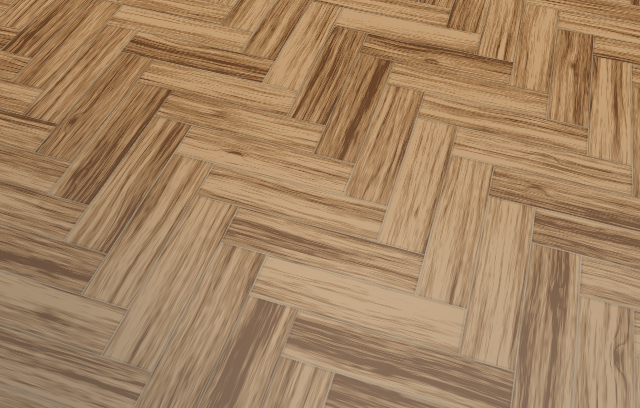
Write a WebGL 1 fragment shader that draws this texture.

```glsl
precision highp float;
uniform vec2 u_resolution;

const float PLANK_LENGTH = 4.0; // in plank widths
const float JOINT_HALF_WIDTH = 0.012;
const vec3 DARK_WOOD = vec3(0.40, 0.25, 0.14);
const vec3 MID_WOOD = vec3(0.63, 0.46, 0.29);
const vec3 LIGHT_WOOD = vec3(0.77, 0.62, 0.45);
const vec3 JOINT_COLOR = vec3(0.76, 0.69, 0.58);
const vec3 SHEEN_COLOR = vec3(0.67, 0.65, 0.62);

float hash(vec2 p) {
  vec3 q = fract(vec3(p.xyx) * 0.1031);
  q += dot(q, q.yzx + 33.33);
  return fract((q.x + q.y) * q.z);
}

float noise(vec2 p) {
  vec2 i = floor(p);
  vec2 f = fract(p);
  f = f * f * (3.0 - 2.0 * f);
  return mix(mix(hash(i), hash(i + vec2(1.0, 0.0)), f.x),
             mix(hash(i + vec2(0.0, 1.0)), hash(i + vec2(1.0, 1.0)), f.x), f.y);
}

// Inverse perspective: screen (0..1, y down) to floor, in plank widths
vec2 screenToFloor(vec2 s) {
  vec2 uAxis = vec2(0.0568, 0.01908) + 0.01215 * s;
  vec2 vAxis = vec2(-0.0401, 0.05367) + 0.041 * s;
  vec2 offset = s - vec2(0.3008, 0.3061);
  float det = uAxis.x * vAxis.y - vAxis.x * uAxis.y;
  return vec2(offset.x * vAxis.y - vAxis.x * offset.y,
              uAxis.x * offset.y - offset.x * uAxis.y) / det;
}

// Herringbone: xy = position along and across, z = plank seed, w = 1 if upright
vec4 herringbone(vec2 p) {
  float period = 2.0 * PLANK_LENGTH;
  vec2 cell = floor(p);
  float along = mod(p.x - cell.y, period);
  if (along < PLANK_LENGTH) {
    float seed = hash(vec2(floor(p.x - along + 0.5), cell.y) + 71.0);
    return vec4(along, p.y - cell.y, seed, 0.0);
  }
  along = mod(p.y - cell.x + period - 1.0, period);
  float seed = hash(vec2(cell.x, floor(p.y - along + 0.5)) + 217.0);
  return vec4(along, p.x - cell.x, seed, 1.0);
}

// Wood tone around 0, negative is dark
float woodGrain(vec2 local, float seed, float footprint) {
  vec2 p = local + vec2(seed * 173.0, seed * 311.0);
  float across = p.y + 0.09 * (noise(p * vec2(0.7, 1.6)) - 0.5);

  // Occasional small knot that bends the growth rings
  vec2 knotPos = vec2(0.6 + 2.8 * fract(seed * 17.3), 0.25 + 0.5 * fract(seed * 41.7));
  vec2 d = (local - knotPos) * vec2(3.0, 6.0);
  float knot = step(0.72, fract(seed * 91.1)) * exp(-dot(d, d));

  // Long straight streaks from wide to hair-thin
  float broad = noise(vec2(p.x * 0.12, across * 3.0));
  float streak = noise(vec2(p.x * 0.25, across * 9.0 + knot));
  float fine = noise(vec2(p.x * 0.7, across * 21.0 + knot));
  float hair = noise(vec2(p.x * 1.6, across * 38.0));
  float pores = noise(vec2(p.x * 6.0, across * 60.0));
  float detail = 1.0 - smoothstep(0.03, 0.12, footprint);

  // Thin dark cathedral veins on part of the planks
  float phase = across * 6.0 + 2.4 * noise(vec2(p.x * 0.4, p.y * 1.6)) + 1.6 * knot;
  float ring = smoothstep(0.6, 0.9, fract(phase)) * (1.0 - smoothstep(0.9, 1.0, fract(phase)));
  float veins = ring * smoothstep(0.4, 0.8, noise(p * vec2(0.4, 2.3) + 9.0));

  float tone = 0.62 * (broad - 0.5) + 0.50 * (streak - 0.5) + 0.46 * (fine - 0.5);
  tone += 0.36 * (hair - 0.5) + 0.34 * detail * (pores - 0.5);
  tone += 0.34 * (fract(seed * 57.9) - 0.5);
  return tone - 0.28 * veins - 0.45 * pow(knot, 3.0);
}

vec3 woodColor(float tone) {
  vec3 lower = mix(DARK_WOOD, MID_WOOD, smoothstep(-0.05, 0.52, tone));
  return mix(lower, LIGHT_WOOD, smoothstep(0.4, 0.98, tone));
}

float nearLine(float dist, float halfWidth, float blur) {
  return 1.0 - smoothstep(halfWidth - blur, halfWidth + blur, dist);
}

void main() {
  vec2 pixel = 1.0 / u_resolution;
  vec2 screen = gl_FragCoord.xy * pixel;
  screen.y = 1.0 - screen.y;
  vec2 floorPos = screenToFloor(screen);
  vec2 footprint = abs(screenToFloor(screen + vec2(pixel.x, 0.0)) - floorPos)
                 + abs(screenToFloor(screen + vec2(0.0, pixel.y)) - floorPos);
  float sheen = smoothstep(0.1, 1.0, screen.y + 0.08 * (noise(screen * 3.0) - 0.5));

  vec4 plank = herringbone(floorPos);
  vec2 blur = 0.6 * mix(footprint, footprint.yx, plank.w);
  float tone = woodGrain(plank.xy, plank.z, blur.y);
  vec3 color = woodColor(0.58 + tone * (1.0 + 0.35 * sheen));

  // Thin pale joints, unevenly worn, with a soft dark bevel
  vec2 edge = min(plank.xy, vec2(PLANK_LENGTH, 1.0) - plank.xy);
  float joint = max(nearLine(edge.x, JOINT_HALF_WIDTH, blur.x),
                    nearLine(edge.y, JOINT_HALF_WIDTH, blur.y));
  float bevel = nearLine(min(edge.x, edge.y), 0.035, 0.03);
  float wear = 0.25 + 0.6 * noise(floorPos * 1.7 + 40.0);
  color *= 1.0 - 0.16 * bevel;
  color = mix(color, JOINT_COLOR, joint * wear);

  // Cool reflected light grows towards the viewer, with a dim left corner
  color = mix(color, SHEEN_COLOR, 0.02 + 0.38 * sheen);
  color *= 1.0 - 0.17 * smoothstep(0.5, 0.0, screen.x) * screen.y;
  color *= 1.0 + 0.05 * smoothstep(0.5, 0.0, distance(screen, vec2(0.55, 0.7)));
  gl_FragColor = vec4(color, 1.0);
}
```
